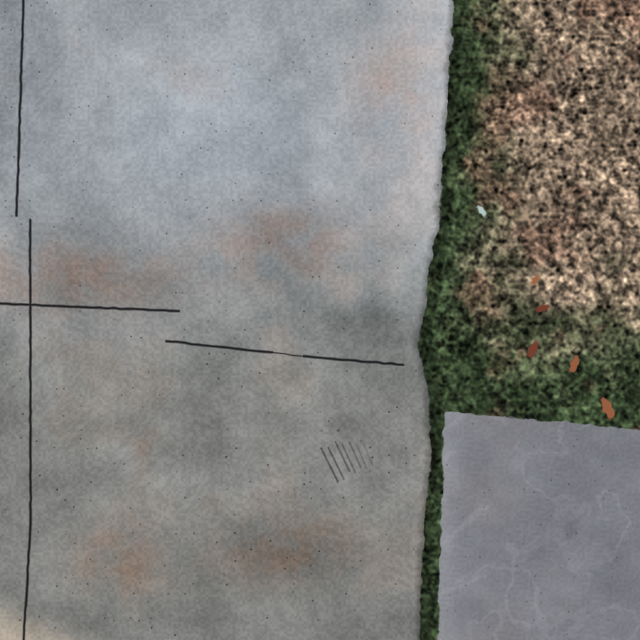
Give the GLSL for this texture, as a WebGL 2 fragment shader.

```glsl
#version 300 es
precision highp float;
// Weathered concrete paving with dark cut joints beside a patch of dry lawn.
// Distance functions place slabs, joints and leaves; value noise stains the
// concrete, and rotated stretched noise forms the grass blades.
#define JOINT_WIDTH 0.0018
#define EDGE_ROUGHNESS 0.012
#define STAIN_SCALE 9.0
#define GRAIN_AMOUNT 0.075
#define BLADE_SCALE 210.0
#define BLADE_CONTRAST 0.85
#define PIT_CELLS 75.0

uniform vec2 u_resolution;
out vec4 fragColor;

float hash(vec2 p) {
  return fract(sin(dot(p, vec2(127.1, 311.7))) * 43758.5);
}

float noise(vec2 p) {
  vec2 i = floor(p), f = fract(p);
  f = f * f * (3. - 2. * f);
  return mix(mix(hash(i), hash(i + vec2(1, 0)), f.x),
             mix(hash(i + vec2(0, 1)), hash(i + 1.), f.x), f.y);
}

float fbm(vec2 p) {
  float sum = 0., amp = .5;
  for (int i = 0; i < 5; i++) {
    sum += amp * noise(p);
    p = mat2(1.6, 1.2, -1.2, 1.6) * p + 7.3;
    amp *= .5;
  }
  return sum;
}

mat2 rotate(float a) { return mat2(cos(a), sin(a), -sin(a), cos(a)); }

float segment(vec2 p, vec2 a, vec2 b) {
  vec2 d = b - a;
  return length(p - a - d * clamp(dot(p - a, d) / dot(d, d), 0., 1.));
}

// Soft elliptical blot: centre in xy, radii in zw
float blot(vec2 p, vec4 e) {
  vec2 d = (p - e.xy) / e.zw;
  return exp(-dot(d, d));
}

// Left border of the lawn as x over height
float lawnEdge(float y) {
  const vec2 K[9] = vec2[9](vec2(.655, 0), vec2(.661, .167), vec2(.674, .297),
    vec2(.67, .375), vec2(.655, .466), vec2(.667, .544), vec2(.686, .661),
    vec2(.699, .844), vec2(.71, 1));
  float x = K[0].x;
  for (int i = 0; i < 8; i++)
    x += (K[i + 1].x - K[i].x) * smoothstep(K[i].y, K[i + 1].y, y);
  return x;
}

vec3 concrete(vec2 p) {
  float cloud = fbm(p * STAIN_SCALE), wisp = fbm(p * 24. + 31.);
  vec3 c = mix(vec3(.515, .52, .51), vec3(.615, .635, .655), smoothstep(.34, .78, p.y));
  c += (cloud - .48) * .2 + (wisp - .48) * .14;
  // Bright strip and cool centre
  c += .07 * blot(p, vec4(.68, .86, .07, .25));
  c += vec3(.03, .04, .05) * blot(p, vec4(.34, .78, .22, .15));
  // Rusty and grey stains
  const vec4 RUST[6] = vec4[6](vec4(.44, .62, .11, .06), vec4(.12, .57, .14, .055),
    vec4(.19, .12, .07, .06), vec4(.45, .14, .12, .055), vec4(.62, .85, .07, .12),
    vec4(.23, .31, .02, .03));
  float rust = 0.;
  for (int i = 0; i < 6; i++) rust += blot(p, RUST[i]) * (1. - .07 * float(i));
  rust = rust * smoothstep(.2, .7, wisp) + .25 * smoothstep(.52, .72, cloud);
  c -= rust * vec3(.035, .115, .155);
  c -= .1 * blot(p, vec4(.57, .5, .075, .035)) + .09 * blot(p, vec4(0, .9, .1, .13))
     + .07 * blot(p, vec4(.47, .135, .1, .05));
  // Warm light in the lower left corner
  c += vec3(.24, .19, .14) * (1. - smoothstep(0., .09, p.y + p.x * .45));
  // Scattered dark pits
  vec2 cell = floor(p * PIT_CELLS), f = fract(p * PIT_CELLS) - .5;
  f += .5 * (vec2(hash(cell + 3.), hash(cell + 9.)) - .5);
  c -= step(.86, hash(cell)) * (1. - smoothstep(.04, .18, length(f))) * .2 * hash(cell + 5.);
  return c + (noise(p * 260.) - .5) * GRAIN_AMOUNT;
}

vec3 lawn(vec2 p, float inside) {
  float fibre = (noise(p * 300.) - .5) * .45, clump = fbm(p * 22.);
  for (int i = 0; i < 5; i++) {
    vec2 q = rotate(float(i) * .63 + .3) * p + float(i) * 3.7;
    fibre += BLADE_CONTRAST * (noise(q * vec2(1, .3) * BLADE_SCALE) - .5);
  }
  float dry = smoothstep(.02, .15, inside + (clump - .5) * .1)
            * smoothstep(.38, .62, p.y + (clump - .5) * .22);
  vec3 c = mix(vec3(.2, .25, .17), vec3(.47, .41, .35), dry);
  c = mix(c, vec3(.43, .33, .28), .6 * smoothstep(.55, .7, fbm(p * 13. + 5.)));
  c *= (.72 + .6 * clump) * (1. + .75 * fibre) * (.7 + .3 * smoothstep(0., .03, inside));
  return max(c, vec3(.04, .06, .04));
}

void main() {
  vec2 p = gl_FragCoord.xy / u_resolution;
  float aa = 1.2 / min(u_resolution.x, u_resolution.y);
  float ragged = EDGE_ROUGHNESS * (fbm(p * 65.) - .48);
  vec3 c = concrete(p);

  // Cut joints, the last one worn thin
  const vec4 JOINT[7] = vec4[7](vec4(.037, 1.01, .026, .663), vec4(.047, .656, .048, .18),
    vec4(.048, .18, .036, -.01), vec4(-.01, .526, .279, .514), vec4(.26, .467, .425, .449),
    vec4(.475, .443, .63, .43), vec4(.425, .449, .475, .443));
  vec2 w = p + .0016 * (vec2(noise(p * 90.), noise(p * 90. + 40.)) - .5);
  float joint = 1.;
  for (int i = 0; i < 7; i++)
    joint = min(joint, segment(w, JOINT[i].xy, JOINT[i].zw) + (i == 6 ? .0011 : 0.));
  c = mix(c, vec3(.09, .09, .1), .92 - .92 * smoothstep(JOINT_WIDTH - aa, JOINT_WIDTH + aa, joint));

  // Fan of scratches
  for (int i = 0; i < 7; i++) {
    float k = float(i);
    vec2 a = vec2(.502 + .011 * k, .298 + .012 * hash(vec2(k, 2)));
    float d = segment(p, a, a + vec2(.026 - .002 * k, .003 * k - .052));
    c -= (.2 - .022 * k) * (1. - smoothstep(0., 1.5 * aa, d));
  }

  // Lawn with a shaded rim
  float inside = p.x - lawnEdge(p.y) + ragged;
  c *= 1. - .25 * smoothstep(-.012, 0., inside);
  c = mix(c, lawn(p, inside), smoothstep(-aa, aa, inside));

  // Fallen leaves: centre, angle, length
  const vec4 LEAF[6] = vec4[6](vec4(.753, .67, 2.2, .01), vec4(.897, .43, 1.2, .014),
    vec4(.95, .361, 2, .018), vec4(.847, .518, .3, .011), vec4(.836, .562, .9, .009),
    vec4(.832, .453, 1.1, .014));
  for (int i = 0; i < 6; i++) {
    vec4 leaf = LEAF[i];
    vec2 q = (p - leaf.xy) * rotate(leaf.z) / leaf.w;
    float d = (length(q * vec2(1, 2.3)) - 1.25 + .5 * noise(q * 3.)) * leaf.w * .5;
    vec3 tint = mix(vec3(.38, .17, .15), vec3(.62, .4, .27), hash(vec2(i, 4)));
    if (i == 0) tint = vec3(.7, .78, .77);
    c = mix(c, tint, 1. - smoothstep(-aa, aa, d));
  }

  // Lower right slab with brushed swirls
  float left = p.x - .684 - .028 * p.y, top = .357 - .094 * (p.x - .7) - p.y;
  float ridge = 1. - smoothstep(0., .07, abs(fbm(p * 16. + 2. * fbm(p * 9.)) - .48));
  vec3 slab = vec3(.2, .205, .235) + concrete(p + vec2(3, 0)) * .55
            + .035 * ridge + .05 * (1. - smoothstep(0., .04, left));
  c = mix(c, slab, smoothstep(-aa, aa, min(left, top) + ragged * .7));
  fragColor = vec4(clamp(c, 0., 1.), 1);
}
```
